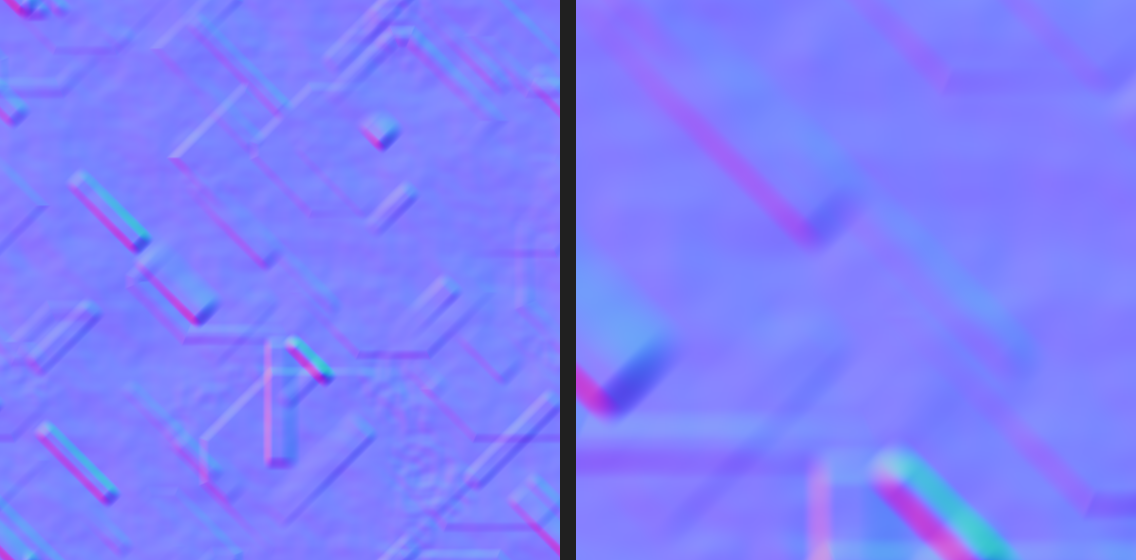
Left: the whole. Right: its middle third, enlarged.
Give the GLSL for this texture map, as a Shadertoy shader.

```glsl
// Tileable tangent-space normal map of worn sci-fi panelling: chamfered plates,
// rails and bevelled bars, mostly on 45 degree axes, over gently uneven metal.
// All parts add to one height field, whose slope is then encoded as colour.

vec4 hash4(float n) {
    return fract(sin((n + 1.0) * vec4(127.1, 311.7, 269.5, 183.3)) * 43758.5);
}

vec2 cornerGradient(vec2 cell, vec2 period) {
    cell = mod(cell, period);
    return hash4(cell.x + cell.y * 57.0 + period.x * 3.7).xy * 2.0 - 1.0;
}

// Gradient noise that repeats over the unit square
float noise(vec2 p, vec2 period) {
    p *= period;
    vec2 i = floor(p), f = p - i;
    vec2 u = f * f * f * (f * (f * 6.0 - 15.0) + 10.0);
    vec2 e = vec2(1, 0);
    float a = dot(cornerGradient(i, period), f);
    float b = dot(cornerGradient(i + e.xy, period), f - e.xy);
    float c = dot(cornerGradient(i + e.yx, period), f - e.yx);
    float d = dot(cornerGradient(i + e.xx, period), f - e.xx);
    return mix(mix(a, b, u.x), mix(c, d, u.x), u.y);
}

// Offset from the jittered centre of grid cell n, wrapped at the canvas edges
vec2 scatter(vec2 p, float n, float grid, vec2 jitter) {
    vec2 centre = (vec2(mod(n, grid), floor(n / grid)) + jitter) / grid;
    return fract(p - centre + 0.5) - 0.5;
}

// Chamfered plate or rail that fades into the surface on one side
float plate(vec2 p, float n) {
    vec4 r = hash4(n + 40.0), s = hash4(n + 90.0);
    vec2 q = scatter(p, n, 4.0, r.xy);
    vec2 size = mix(vec2(0.07), vec2(0.23, 0.19), r.zw);
    vec2 a = abs(q);
    float chamfer = (a.x + a.y - (size.x + size.y) * mix(0.5, 0.7, s.x)) * 0.707;
    float d = max(max(a.x - size.x, a.y - size.y), chamfer);
    if (s.y > 0.6) d = abs(d + 0.02) - 0.011;
    float angle = 6.283 * s.z;
    float fade = smoothstep(-0.06, 0.17, dot(q, vec2(cos(angle), sin(angle))));
    return mix(0.0015, 0.005, s.w) * fade * smoothstep(0.01, -0.01, d);
}

// Bevelled bar: falling diagonals are the boldest, some uprights, rest rising
float bar(vec2 p, float n) {
    vec4 r = hash4(n + 150.0), s = hash4(n + 220.0);
    vec2 q = scatter(p, n, 6.0, r.xy);
    vec2 across = vec2(0.707);
    float rise = mix(0.0015, 0.014, s.x * s.x);
    if (r.z > 0.89) {
        across = vec2(1, 0);
        rise = mix(0.001, 0.011, s.x);
    } else if (r.z > 0.53) {
        across = vec2(-0.707, 0.707);
        rise = mix(-0.002, 0.0048, s.x);
    }
    float x = dot(q, across);
    float y = dot(q, vec2(across.y, -across.x));
    float halfWidth = mix(0.0, 0.008, s.y);
    float halfLength = mix(0.03, 0.13, r.w);
    float farBevel = mix(0.018, 0.055, s.z * s.z * s.z);
    float profile = smoothstep(-halfWidth - 0.018, -halfWidth, x)
                  * smoothstep(halfWidth + farBevel, halfWidth, x);
    float ends = smoothstep(halfLength, halfLength - 0.026, abs(y));
    float taper = mix(1.0, smoothstep(-halfLength, halfLength, y), s.w);
    return rise * profile * ends * taper;
}

float height(vec2 p) {
    // Broad dents, falling creases, fine grain, then patches of wear
    float h = 0.007 * noise(p, vec2(5))
            + 0.004 * noise(vec2(p.x + p.y, p.y - p.x), vec2(8, 4))
            + 0.0028 * noise(p, vec2(14, 16))
            + 0.0011 * noise(p, vec2(30, 34));
    float wear = smoothstep(0.1, 0.4, noise(p + 0.37, vec2(5)));
    h += 0.0026 * wear * noise(p, vec2(38, 42));

    for (float n = 0.0; n < 16.0; n++) h += plate(p, n);
    for (float n = 0.0; n < 36.0; n++) h += bar(p, n);
    return h;
}

void mainImage(out vec4 fragColor, in vec2 fragCoord) {
    vec2 p = fragCoord / iResolution.xy;

    // Wide central differences keep the relief soft
    vec2 e = vec2(0.002, 0.0);
    vec2 slope = vec2(height(p + e.xy) - height(p - e.xy),
                      height(p + e.yx) - height(p - e.yx)) / (2.0 * e.x);

    // Red brightens on left flanks, green on upper flanks
    vec3 normal = normalize(vec3(slope.x, -slope.y, 1.0));
    fragColor = vec4(normal * 0.5 + 0.5, 1.0);
}
```
